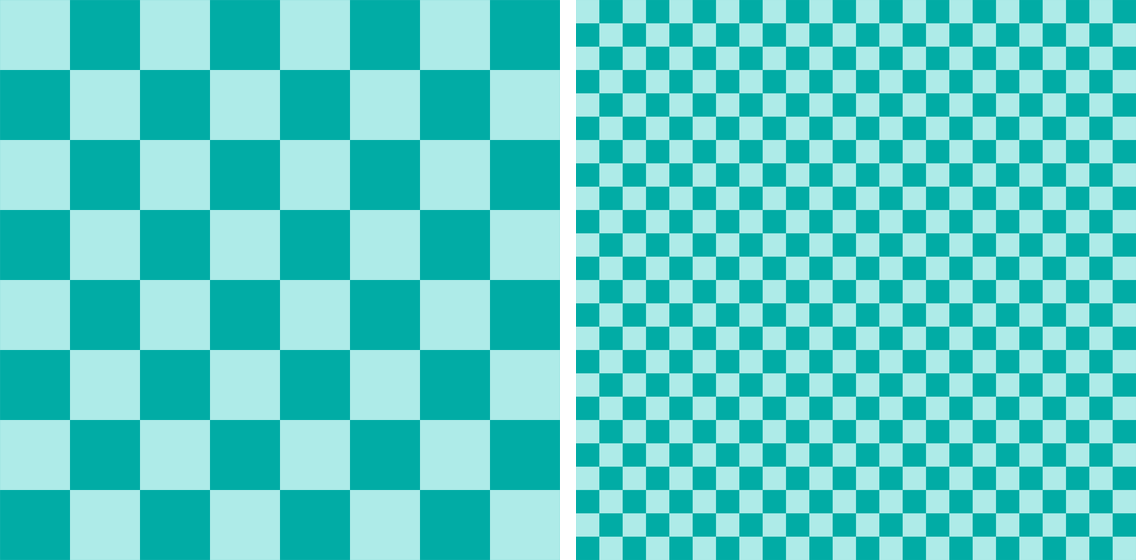
Left: one tile. Right: repeated 3 by 3.
Give the GLSL for this pattern, as a three.js fragment shader.

```glsl
// Flat two-tone checkerboard of eight by eight squares, dark at the lower left.
// A signed wave along each axis marks the squares; the product of the two
// smoothed signs picks the colour. The even count makes it tile seamlessly.

varying vec2 vUv;

const float SQUARES = 8.0;              // squares across and up, must be even
const float EDGE_HALF = 1.0 / 1024.0;   // half width of the soft edge, in canvas units
const vec3 LIGHT_AQUA = vec3(0.682, 0.922, 0.910);
const vec3 DEEP_TEAL = vec3(0.004, 0.673, 0.648);

// Signed distance to the nearest square border per axis, in squares:
// positive in even columns or rows, negative in odd ones.
vec2 borderDistance(vec2 p) {
  return abs(mod(p - 0.5, 2.0) - 1.0) - 0.5;
}

void main() {
  // Alternate between -1 and 1 along each axis, with softened steps
  vec2 distanceToBorder = borderDistance(vUv * SQUARES) / SQUARES;
  vec2 side = clamp(distanceToBorder / EDGE_HALF, -1.0, 1.0);

  // Equal signs give a dark square, opposite signs a light one
  float dark = 0.5 + 0.5 * side.x * side.y;
  gl_FragColor = vec4(mix(LIGHT_AQUA, DEEP_TEAL, dark), 1.0);
}
```
